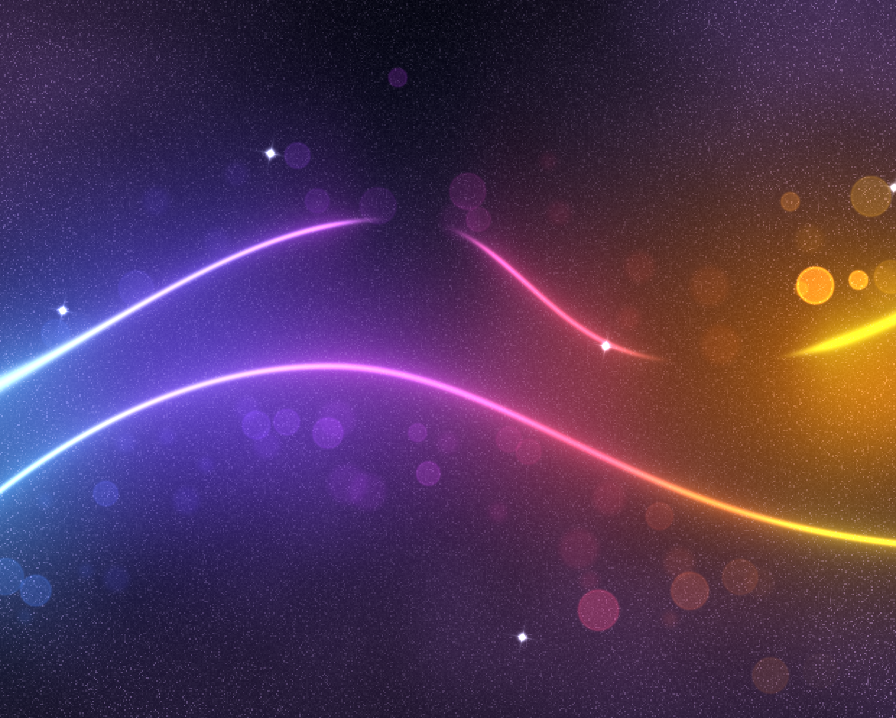
This background is drawn by a Shadertoy shader. Its source:

```glsl
// Two glowing light ribbons sweeping from blue to gold over a dusty night sky with bokeh discs.

float hash(vec2 p) {
    vec3 q = fract(vec3(p.xyx) * 0.1031);
    q += dot(q, q.yzx + 33.33);
    return fract((q.x + q.y) * q.z);
}

float noise(vec2 p) {
    vec2 i = floor(p), f = fract(p);
    f = f * f * (3.0 - 2.0 * f);
    return mix(mix(hash(i), hash(i + vec2(1, 0)), f.x),
               mix(hash(i + vec2(0, 1)), hash(i + vec2(1, 1)), f.x), f.y);
}

// Soft elliptical patch of light
float blob(vec2 p, vec2 center, vec2 radius) {
    vec2 q = (p - center) / radius;
    return exp(-dot(q, q));
}

// Ribbon heights across the canvas
float lowerCurve(float x) {
    float d = x - 0.367;
    return d < 0.0 ? 0.392 - 1.03 * d * d : 0.182 + 0.21 * exp(-7.0 * d * d);
}

float upperCurve(float x) {
    float d = x - 0.44, rise = max(x - 0.785, 0.0);
    return d < 0.0 ? 0.24 + 0.316 * exp(-4.5 * d * d)
                   : 0.394 + 0.162 * exp(-70.0 * pow(d, 2.5)) + 1.1 * rise * rise;
}

// Hue of the light from left to right
vec3 tint(float x) {
    vec3 c = mix(vec3(0.2, 0.52, 1.0), vec3(0.38, 0.25, 1.0), smoothstep(0.0, 0.2, x));
    c = mix(c, vec3(0.75, 0.2, 0.95), smoothstep(0.2, 0.42, x));
    c = mix(c, vec3(1.0, 0.2, 0.36), smoothstep(0.42, 0.65, x));
    c = mix(c, vec3(1.0, 0.42, 0.1), smoothstep(0.65, 0.8, x));
    return mix(c, vec3(1.0, 0.76, 0.04), smoothstep(0.8, 0.95, x));
}

// Bright core, close halo and wide haze of a ribbon
vec3 ribbon(float x, float d, float width, float haze) {
    vec3 hue = tint(x);
    vec3 core = mix(hue, vec3(1), mix(0.75, 0.1, smoothstep(0.0, 0.7, x)));
    return core * exp(-d * d / (width * width))
         + hue * (0.5 * exp(-d / (width * 3.5)) + haze * exp(-d / 0.065));
}

// Translucent disc with a brighter rim
float disc(vec2 p, vec2 center, float radius, float soft, float rim) {
    float d = length(p - center) - radius;
    return smoothstep(soft, -soft, d) * 0.5 + rim * exp(-d * d / 2.5e-6);
}

float star(vec2 p, vec2 center, float size) {
    vec2 q = mat2(0.98, 0.2, -0.2, 0.98) * (p - center) / size;
    vec2 a = abs(q);
    return 1.5 * exp(-dot(q, q) * 14.0) + 0.8 * exp(-a.x * 2.5 - a.y * 14.0)
         + 0.8 * exp(-a.y * 2.5 - a.x * 14.0);
}

void mainImage(out vec4 fragColor, in vec2 fragCoord) {
    vec2 p = fragCoord / iResolution.xy * vec2(1.0, 0.8);
    float x = p.x;

    // Night sky with purple corners
    float cloud = noise(p * 6.0) * 0.6 + noise(p * 14.0 + 7.0) * 0.4;
    vec3 col = mix(vec3(0.11, 0.085, 0.17), vec3(0.03, 0.035, 0.085),
                   blob(p, vec2(0.46, 0.76), vec2(0.27, 0.2)));
    col += vec3(0.13, 0.08, 0.14) * blob(p, vec2(0.0, 0.73), vec2(0.24, 0.18));
    col += vec3(0.17, 0.11, 0.2) * blob(p, vec2(1.0, 0.77), vec2(0.3, 0.2));
    col += vec3(0.13, 0.07, 0.13) * blob(p, vec2(0.75, 0.08), vec2(0.35, 0.13));
    col *= 0.75 + 0.5 * cloud;

    // Broad coloured light around the ribbons
    col += vec3(0.08, 0.08, 0.34) * blob(p, vec2(0.16, 0.4), vec2(0.28, 0.21));
    col += vec3(0.04, 0.16, 0.2) * blob(p, vec2(0.0, 0.28), vec2(0.13, 0.16));
    col += vec3(0.12, 0.04, 0.2) * blob(p, vec2(0.36, 0.34), vec2(0.25, 0.14));
    col += vec3(0.25, 0.05, 0.07) * blob(p, vec2(0.66, 0.37), vec2(0.18, 0.15));
    col = mix(col, vec3(0.55, 0.29, 0.06), 0.9 * blob(p, vec2(0.93, 0.41), vec2(0.26, 0.21)));
    col += vec3(0.32, 0.2, 0.0) * blob(p, vec2(1.0, 0.37), vec2(0.13, 0.1));

    // Dust, denser toward the corners
    float grain = hash(floor(p * 620.0));
    float corner = smoothstep(0.25, 0.65, length(p - vec2(0.48, 0.42)));
    col += (grain - 0.5) * 0.045 + vec3(0.3, 0.25, 0.33) * pow(grain, 18.0) * (0.3 + corner * cloud);

    // Bokeh scattered below the lower ribbon and above the upper one
    for (int i = 0; i < 64; i++) {
        float id = float(i), h = hash(vec2(id, 3.7)), k = hash(vec2(id, 9.1));
        float cx = fract(id * 0.618 + 0.05);
        bool below = i % 5 < 3;
        float cy = below ? lowerCurve(cx) - 0.02 - 0.16 * h : upperCurve(cx) + 0.01 + 0.17 * h * h;
        float radius = mix(0.007, 0.023, k);
        float sharp = step(0.55, hash(vec2(id, 5.3)));
        float glow = disc(p, vec2(cx, cy), radius, mix(0.006, 0.0015, sharp), 0.25 * sharp);
        col += tint(cx) * glow * mix(0.16, 0.45, h * sharp) * (below ? 1.0 - smoothstep(0.75, 0.95, cx) : 0.8);
    }
    col += vec3(1.0, 0.6, 0.1) * disc(p, vec2(0.91, 0.482), 0.02, 0.002, 0.5);
    col += vec3(1.0, 0.65, 0.1) * disc(p, vec2(0.958, 0.488), 0.01, 0.002, 0.3);

    // Ribbons, with distance corrected for slope
    float lo = lowerCurve(x), hi = upperCurve(x);
    float loSlope = (lowerCurve(x + 0.002) - lo) / 0.002, hiSlope = (upperCurve(x + 0.002) - hi) / 0.002;
    float loDist = abs(p.y - lo) / sqrt(1.0 + loSlope * loSlope);
    float hiDist = abs(p.y - hi) / sqrt(1.0 + hiSlope * hiSlope);
    float visible = 1.0 - smoothstep(0.35, 0.44, x)
        + smoothstep(0.49, 0.57, x) * (1.0 - smoothstep(0.66, 0.76, x)) + smoothstep(0.86, 0.93, x);
    float hiWidth = 0.0028 + 0.006 * exp(-x * 14.0) + 0.004 * smoothstep(0.87, 0.95, x);
    vec3 light = ribbon(x, loDist, 0.0034, mix(0.4, 0.2, smoothstep(0.35, 0.7, x)));
    col = 1.0 - (1.0 - clamp(col, 0.0, 1.0)) * (1.0 - min(light, 1.0));
    light = visible * ribbon(x, hiDist, hiWidth, mix(0.32, 0.18, smoothstep(0.2, 0.5, x)));
    col = 1.0 - (1.0 - col) * (1.0 - min(light, 1.0));

    // Sparkling stars
    float sparkle = star(p, vec2(0.302, 0.629), 0.016) + star(p, vec2(0.07, 0.454), 0.014)
        + star(p, vec2(0.676, 0.414), 0.014) + star(p, vec2(0.583, 0.09), 0.014)
        + star(p, vec2(0.998, 0.591), 0.014);
    col += vec3(0.85, 0.9, 1.0) * sparkle;

    fragColor = vec4(clamp(col, 0.0, 1.0), 1.0);
}
```
